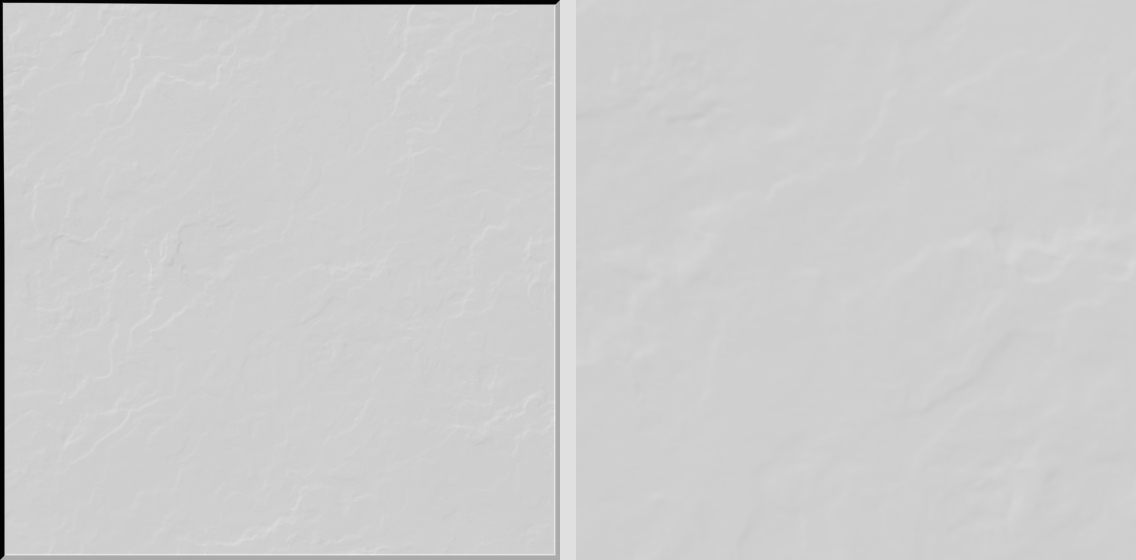
Left: the whole. Right: its middle third, enlarged.
A three.js fragment shader for this texture:

```glsl
varying vec2 vUv;

float hash(vec2 p) {
  vec3 q = fract(p.xyx * vec3(0.1031, 0.1030, 0.0973));
  q += dot(q, q.yzx + 33.33);
  return fract((q.x + q.y) * q.z);
}

float noise(vec2 p) {
  vec2 cell = floor(p);
  vec2 f = fract(p);
  f = f * f * (3.0 - 2.0 * f);
  float low = mix(hash(cell), hash(cell + vec2(1.0, 0.0)), f.x);
  float high = mix(hash(cell + vec2(0.0, 1.0)), hash(cell + 1.0), f.x);
  return mix(low, high, f.y);
}

float fbm(vec2 p) {
  float sum = 0.0;
  float amplitude = 0.5;
  for (int i = 0; i < 5; i++) {
    sum += amplitude * noise(p);
    p = p * 2.03 + vec2(17.3, 9.1);
    amplitude *= 0.5;
  }
  return sum;
}

// Flat plates joined by short slopes
float terrace(float level) {
  return floor(level) + smoothstep(0.0, 0.3, fract(level));
}

float plasterHeight(vec2 p) {
  vec2 warp = vec2(fbm(p * 11.0 + 40.0), fbm(p * 11.0 + 80.0)) - 0.5;
  vec2 q = p + 0.05 * warp;
  float fall = dot(p, vec2(-1.0, 1.0));
  float plates = terrace(fbm(q * 6.0 + 5.0) * 5.0 + fall * 4.0);
  float flakes = terrace(fbm(q * 13.0 + 60.0) * 3.0 + fall * 6.0);
  float grain = fbm(p * vec2(38.0, 46.0) + 120.0);
  return plates * 0.055 + flakes * 0.032 + grain * 0.05;
}

void main() {
  vec2 p = vUv;

  // Relief lit from the lower right
  vec2 toLight = vec2(0.0010, -0.0012);
  float relief = plasterHeight(p - toLight) - plasterHeight(p + toLight);
  float patches = smoothstep(0.3, 0.75, noise(p * 8.0 + 3.0) * 0.65 + noise(p * 19.0) * 0.35);
  relief *= mix(0.55, 1.4, patches);
  relief = relief > 0.0 ? relief / (1.0 + 4.0 * relief) : relief * 0.8;
  float shade = 0.81 + relief + 0.008 * (noise(p * 5.0 + 30.0) - 0.5);

  // Bevelled rim: lit right and bottom, shadowed left and top
  float litDistance = min(1.0 - p.x, p.y);
  float leftDistance = p.x - 0.003 * smoothstep(0.0, 0.5, 1.0 - p.y);
  float topDistance = 1.0 - p.y - 0.003 * smoothstep(0.0, 0.5, p.x);
  float darkDistance = min(leftDistance, topDistance);
  float mitre = smoothstep(-0.001, 0.001, min(p.x, 1.0 - p.y) - litDistance);

  float ridge = exp(-pow((litDistance - 0.0095) / 0.0014, 2.0));
  float litRim = 1.0 - smoothstep(0.0070, 0.0092, litDistance);
  float litShade = mix(shade, 0.67, litRim) + 0.09 * ridge;
  float darkRim = 1.0 - smoothstep(0.0035, 0.0065, darkDistance);
  float darkShade = mix(shade, 0.01, darkRim);
  shade = mix(darkShade, litShade, mitre);

  gl_FragColor = vec4(vec3(clamp(shade, 0.0, 1.0)), 1.0);
}
```
